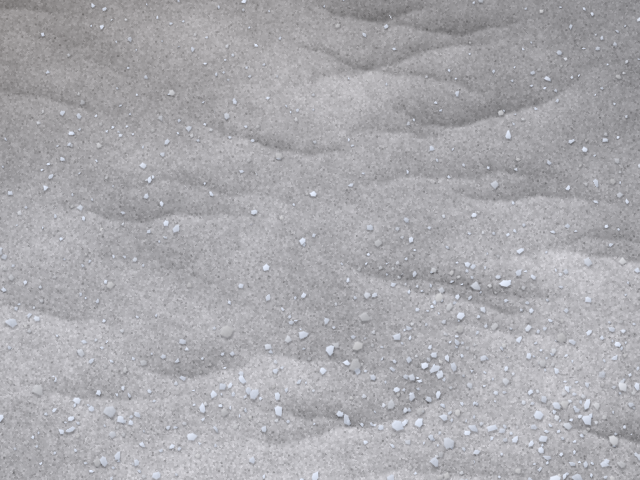
Reproduce this texture procedurally as a WebGL 2 fragment shader.

```glsl
#version 300 es
precision highp float;

uniform vec2 u_resolution;
out vec4 fragColor;

const float TAU = 6.2831853;
const int RIDGES = 26;
const int FACETS = 6;

vec2 hash2(vec2 c) {
    vec3 q = fract(c.xyx * vec3(0.1031, 0.1030, 0.0973));
    q += dot(q, q.yzx + 33.33);
    return fract((q.xx + q.yz) * q.zy);
}

mat2 rotation(float a) {
    return mat2(cos(a), sin(a), -sin(a), cos(a));
}

// Layered, warped sines, roughly -1 to 1
float swell(vec2 p) {
    float sum = 0.0, weight = 0.5;
    for (int i = 0; i < 5; i++) {
        p += 0.45 * sin(p.yx * 1.3 + float(i) * 1.7);
        sum += weight * sin(p.x) * cos(p.y * 1.1 + 0.6);
        p = rotation(0.75) * p * 1.8;
        weight *= 0.6;
    }
    return sum;
}

// Cellular noise: distance to the nearest grain and its random value
vec2 cellular(vec2 p) {
    vec2 cell = floor(p), nearest = vec2(9.0, 0.0);
    for (int y = -1; y <= 1; y++) {
        for (int x = -1; x <= 1; x++) {
            vec2 id = cell + vec2(x, y);
            float d = length(id + hash2(id) - p);
            if (d < nearest.x) nearest = vec2(d, hash2(id + 71.3).x);
        }
    }
    return nearest;
}

// Soft light and dark grains around zero
float grains(vec2 p) {
    vec2 c = cellular(p);
    return (c.y - 0.5) * smoothstep(0.95, 0.15, c.x);
}

// Scattered crescent ridges: crisp lower crest, shadow fading upward
float ridgeShade(vec2 p, float aspect) {
    float shade = 0.0;
    for (int i = 0; i < RIDGES; i++) {
        float n = float(i);
        vec2 a = hash2(vec2(n, 4.7)), b = hash2(vec2(n, 19.1));
        float height = fract(n * 0.618 + 0.13);
        float halfWidth = mix(0.12, 0.30, a.y);
        float dx = p.x - a.x * aspect;
        float taper = max(1.0 - dx * dx / (halfWidth * halfWidth), 0.0);
        float crest = height + (b.x - 0.5) * 0.5 * dx + mix(-0.6, 1.4, b.y) * dx * dx;
        crest += 0.005 * sin(dx * 27.0 + n) + 0.002 * sin(dx * 71.0 + n * 2.0);
        float d = p.y - crest;
        float depth = mix(0.075, 0.025, height) * (0.35 + b.x) * (0.15 + taper);
        float dark = smoothstep(-0.005, 0.007, d) * exp(-max(d, 0.0) / depth);
        float lit = smoothstep(0.004, -0.008, d) * exp(min(d, 0.0) / 0.035);
        shade += taper * (0.035 * lit - mix(0.07, 0.17, a.x * b.y + 0.2) * dark);
    }
    return clamp(shade, -0.17, 0.06);
}

// Signed distance to an irregular convex stone
float stone(vec2 q, float radius, vec2 seed) {
    float d = -radius;
    for (int k = 0; k < FACETS; k++) {
        vec2 h = hash2(seed + float(k) * 7.31);
        float angle = TAU * (float(k) + 0.7 * h.x) / float(FACETS);
        d = max(d, dot(q, vec2(cos(angle), sin(angle))) - radius * mix(0.65, 1.05, h.y));
    }
    return d;
}

// One layer of stones and their small contact shadows over the sand
vec3 addStones(vec3 sand, vec2 p, float scale, float tilt, float density) {
    vec2 g = rotation(tilt) * p * scale + scale;
    vec2 id = floor(g);
    vec2 pick = hash2(id + scale), look = hash2(id + scale + 37.7);
    vec2 q = rotation(-tilt) * (fract(g) - mix(vec2(0.3), vec2(0.7), hash2(id + 11.9)));
    float radius = mix(0.25, 0.17, p.y) * mix(0.65, 1.1, pick.y);
    float stretch = mix(0.85, 1.6, look.y);
    mat2 turn = rotation(look.x * TAU);
    float blur = 0.8 * scale / u_resolution.y + 0.012;
    float present = step(pick.x, density);
    float body = stone(turn * q * vec2(1.0, stretch), radius, id);
    float under = stone(turn * (q + vec2(-0.1, 0.4) * radius) * vec2(1.0, stretch), radius, id);
    float cover = present * smoothstep(blur, -blur, body);
    float shadow = present * smoothstep(blur * 2.0, -blur, under);
    vec3 tint = mix(vec3(0.77, 0.77, 0.78), vec3(0.85, 0.88, 0.94), smoothstep(0.0, 0.4, look.y));
    tint += 0.08 * dot(q, vec2(-0.5, 0.8)) / radius + 0.06 * (look.x - 0.5);
    return mix(sand - 0.13 * shadow, tint, cover * mix(0.75, 1.0, look.x));
}

void main() {
    vec2 p = gl_FragCoord.xy / u_resolution.y;
    float aspect = u_resolution.x / u_resolution.y;
    float side = p.x / aspect;

    // Broad light and dune relief
    float tone = mix(0.725, 0.635, smoothstep(0.1, 1.05, p.y));
    tone += 0.060 * swell(p * vec2(4.0, 7.0) + 2.3);
    tone += 0.042 * swell(p * vec2(11.0, 19.0) + 7.1);
    tone += ridgeShade(p + 0.012 * swell(p * 9.0), aspect);
    tone -= 0.07 * smoothstep(0.35, 0.75, length(vec2(side - 0.5, (p.y - 0.4) * 0.8)));

    // Sand grains, lumps and sparse dark specks, rougher up close
    float rough = mix(1.15, 0.8, p.y);
    tone += rough * (0.130 * grains(p * 205.0) + 0.060 * grains(p * 105.0 + 3.0));
    tone += rough * 0.035 * grains(p * vec2(38.0, 52.0) + 9.0);
    vec2 speck = cellular(p * 125.0 + 17.0);
    tone -= rough * 0.10 * step(0.93, speck.y) * smoothstep(0.45, 0.1, speck.x);
    vec3 color = tone * vec3(1.0, 0.997, 1.022);
    color += vec3(0.012, 0.002, -0.012) * smoothstep(0.5, 1.0, p.y) * (1.0 - side);

    // Stones gather toward the lower right
    vec2 offset = (vec2(side, p.y) - vec2(0.80, 0.16)) / vec2(0.24, 0.20);
    float cluster = exp(-dot(offset, offset));
    float patches = 0.8 + 1.1 * swell(p * 7.0 + 5.0);
    float density = max(patches, 0.2) * mix(0.21, 0.13, p.y) + 0.32 * cluster;
    color = addStones(color, p, 52.0, 0.9, density * 0.8);
    color = addStones(color, p, 31.0, 0.4, density);
    color = addStones(color, p, 21.0, 1.3, density * 0.8 * smoothstep(1.0, 0.3, p.y));

    fragColor = vec4(clamp(color, 0.0, 1.0), 1.0);
}
```
